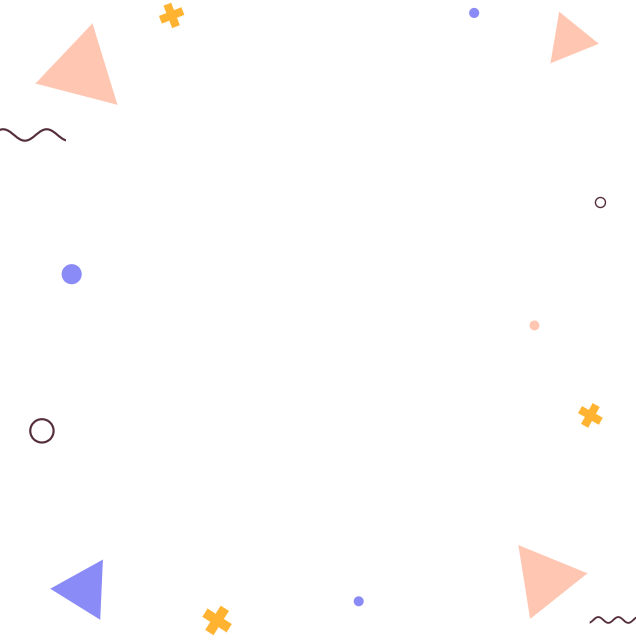
Reproduce this background procedurally as a WebGL 2 fragment shader.

```glsl
#version 300 es
precision highp float;
// White background with scattered triangles, crosses, dots, rings and wavy lines near its border.

uniform vec2 u_resolution;
out vec4 fragColor;

const float TAU = 6.28318;
const vec3 WHITE = vec3(1.0);
const vec3 PEACH = vec3(1.0, 0.78, 0.70);
const vec3 VIOLET = vec3(0.545, 0.545, 0.97);
const vec3 AMBER = vec3(1.0, 0.702, 0.19);
const vec3 PLUM = vec3(0.33, 0.18, 0.23);

// Crosses: centre, half length, rotation
const vec4 CROSSES[3] = vec4[3](
    vec4(0.2682, 0.9759, 0.0188, 0.37),
    vec4(0.9225, 0.3509, 0.0186, -0.51),
    vec4(0.3392, 0.0306, 0.0225, -0.57));

// Violet dots: centre, radius
const vec3 DOTS[3] = vec3[3](
    vec3(0.7409, 0.9798, 0.0079),
    vec3(0.1120, 0.5716, 0.0157),
    vec3(0.5605, 0.0605, 0.0078));

// Signed distance to the left side of the edge a-b
float edgeDistance(vec2 p, vec2 a, vec2 b) {
    vec2 e = normalize(b - a);
    return dot(p - a, vec2(-e.y, e.x));
}

// Triangle with corners in clockwise order
float triangle(vec2 p, vec2 a, vec2 b, vec2 c) {
    return max(edgeDistance(p, a, b), max(edgeDistance(p, b, c), edgeDistance(p, c, a)));
}

float circle(vec2 p, vec2 centre, float radius) {
    return length(p - centre) - radius;
}

float ring(vec2 p, vec2 centre, float radius, float stroke) {
    return abs(circle(p, centre, radius)) - 0.5 * stroke;
}

float plusSign(vec2 p, vec2 centre, float halfLength, float angle) {
    float c = cos(angle), s = sin(angle);
    vec2 q = abs(mat2(c, -s, s, c) * (p - centre));
    float halfWidth = 0.34 * halfLength;
    return max(max(q.x, q.y) - halfLength, min(q.x, q.y) - halfWidth);
}

// Cosine line through a crest position, limited to span.x .. span.y
float wave(vec2 p, vec2 crest, float period, float amplitude, vec2 span, float stroke) {
    float k = TAU / period;
    float phase = k * (p.x - crest.x);
    float height = crest.y + amplitude * (cos(phase) - 1.0);
    float slope = amplitude * k * sin(phase);
    float d = abs(p.y - height) / sqrt(1.0 + slope * slope) - 0.5 * stroke;
    return max(d, max(span.x - p.x, p.x - span.y));
}

// Lay a colour over the base with a one-pixel soft edge
vec3 paint(vec3 base, vec3 color, float d, float pixel) {
    return mix(base, color, clamp(0.5 - d / pixel, 0.0, 1.0));
}

void main() {
    float pixel = 1.0 / u_resolution.y;
    vec2 p = gl_FragCoord.xy * pixel;
    vec3 color = WHITE;

    // Triangles
    float peach = triangle(p, vec2(0.1445, 0.9635), vec2(0.1836, 0.8362), vec2(0.0553, 0.8695));
    peach = min(peach, triangle(p, vec2(0.8737, 0.9818), vec2(0.9357, 0.9316), vec2(0.8600, 0.9010)));
    peach = min(peach, triangle(p, vec2(0.8099, 0.1484), vec2(0.9180, 0.1042), vec2(0.8283, 0.0328)));
    float violet = triangle(p, vec2(0.1608, 0.1257), vec2(0.1566, 0.0316), vec2(0.0785, 0.0801));

    // Dots and crosses
    peach = min(peach, circle(p, vec2(0.8351, 0.4915), 0.0077));
    float amber = 1.0;
    for (int i = 0; i < 3; i++) {
        violet = min(violet, circle(p, DOTS[i].xy, DOTS[i].z));
        amber = min(amber, plusSign(p, CROSSES[i].xy, CROSSES[i].z, CROSSES[i].w));
    }

    // Rings and wavy lines
    float plum = ring(p, vec2(0.0655, 0.3268), 0.0182, 0.0034);
    plum = min(plum, ring(p, vec2(0.9382, 0.6836), 0.0078, 0.0022));
    plum = min(plum, wave(p, vec2(0.0729, 0.7980), 0.0680, 0.0089, vec2(-0.1, 0.1030), 0.0034));
    plum = min(plum, wave(p, vec2(0.9349, 0.0358), 0.0312, 0.0045, vec2(0.9215, 1.1), 0.0029));

    color = paint(color, PEACH, peach, pixel);
    color = paint(color, VIOLET, violet, pixel);
    color = paint(color, AMBER, amber, pixel);
    color = paint(color, PLUM, plum, pixel);
    fragColor = vec4(color, 1.0);
}
```
